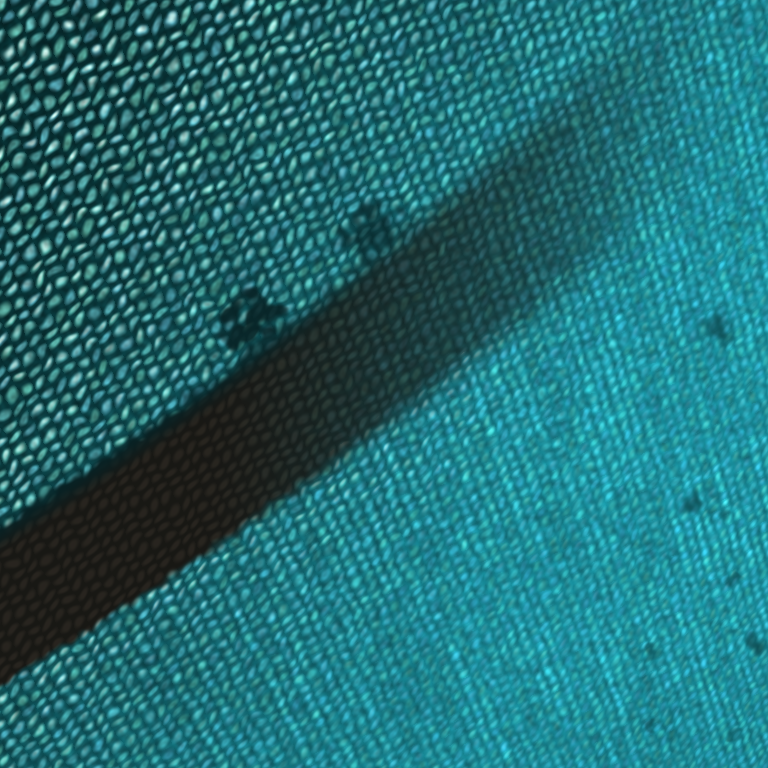
A WebGL 1 fragment shader for this texture:

```glsl
precision highp float;
// Teal knitted cloth seen at an angle, crossed by a dark diagonal fold shadow.
// A projective map shrinks the stitch grid toward the lower right, where ribs
// replace loops; curves bound the shadow and noise frays tufts and specks.

uniform vec2 u_resolution;

const vec2 STITCH_COUNT = vec2(54.0, 62.0);
const vec2 TILT = vec2(-0.27, 0.20);
const vec3 UPPER_EDGE = vec3(0.316, 0.62, 0.19);
const vec3 LOWER_EDGE = vec3(0.108, 0.60, 0.14);
const vec3 GAP_NEAR = vec3(0.025, 0.18, 0.19);
const vec3 GAP_FAR = vec3(0.08, 0.49, 0.54);
const vec3 THREAD_NEAR = vec3(0.31, 0.62, 0.62);
const vec3 THREAD_FAR = vec3(0.18, 0.64, 0.69);
const vec3 GLINT = vec3(0.82, 0.96, 0.93);
const vec3 FOLD_BROWN = vec3(0.125, 0.118, 0.100);
const vec3 TUFT_DARK = vec3(0.03, 0.13, 0.14);
const vec3 TUFT_LEFT = vec3(0.328, 0.572, 0.040);
const vec3 TUFT_MIDDLE = vec3(0.490, 0.695, 0.034);
const vec3 SPECK_LARGE = vec3(0.935, 0.573, 0.018);
const vec3 SPECK_SMALL = vec3(0.902, 0.345, 0.010);
const vec3 SPECK_EDGE = vec3(0.985, 0.167, 0.012);
const float SPECK_GRID = 11.0;

float hash(vec2 p) {
  vec3 q = fract(vec3(p.xyx) * 0.1031);
  q += dot(q, q.yzx + 33.33);
  return fract((q.x + q.y) * q.z);
}

float cornerSlope(vec2 cell, vec2 offset) {
  float angle = 6.2832 * hash(cell);
  return dot(vec2(cos(angle), sin(angle)), offset);
}

float gradientNoise(vec2 p) {
  vec2 i = floor(p), f = fract(p);
  vec2 w = f * f * f * (f * (f * 6.0 - 15.0) + 10.0);
  vec2 e = vec2(1.0, 0.0);
  float low = mix(cornerSlope(i, f), cornerSlope(i + e, f - e), w.x);
  float high = mix(cornerSlope(i + e.yx, f - e.yx), cornerSlope(i + 1.0, f - 1.0), w.x);
  return mix(low, high, w.y);
}

float curve(vec3 k, float x) {
  return k.x + x * (k.y + x * k.z);
}

float blot(vec2 p, vec3 spot, float soft) {
  return 1.0 - smoothstep(-soft, soft, length(p - spot.xy) - spot.z);
}

// Perspective grid: columns lean right going down, rows climb to the right.
vec2 stitchGrid(vec2 p) {
  vec2 q = p - 0.5;
  q /= 1.0 + dot(TILT, q);
  vec2 g = vec2(q.x + 0.38 * q.y, q.y - 0.50 * q.x) * STITCH_COUNT;
  vec2 wobble = vec2(gradientNoise(p * 32.0), gradientNoise(p * 32.0 + 40.0));
  return g + vec2(0.30, 0.55) * wobble;
}

// Slanted loop: x is thread coverage, y is its bright crest.
vec2 stitch(vec2 g) {
  vec2 f = fract(g) - 0.5;
  f.y -= 0.42 * f.x;
  float d = length(f * vec2(0.88, 1.30));
  float crest = length((f - vec2(0.04, 0.05)) * vec2(1.0, 1.65));
  return vec2(1.0 - smoothstep(0.16, 0.56, d), 1.0 - smoothstep(0.05, 0.46, crest));
}

// Small specks scattered over the far, lower right cloth.
float scatteredSpecks(vec2 p) {
  vec2 cell = floor(p * SPECK_GRID);
  vec2 centre = 0.25 + 0.5 * vec2(hash(cell + 7.0), hash(cell + 19.0));
  float d = length(fract(p * SPECK_GRID) - centre);
  float present = step(0.68, hash(cell + 3.0)) * smoothstep(0.62, 0.76, p.x);
  return present * (1.0 - smoothstep(0.28, 0.48, p.y)) * (1.0 - smoothstep(0.03, 0.13, d));
}

void main() {
  vec2 p = gl_FragCoord.xy / u_resolution;
  float depth = clamp(0.5 + 0.65 * (p.x - 0.5) - 0.38 * (p.y - 0.5), 0.0, 1.0);
  float far = smoothstep(0.05, 0.80, depth);

  // Knitted cloth: loops nearby, soft ribs far away, slight tint per stitch
  vec2 grid = stitchGrid(p);
  vec2 cell = floor(grid);
  vec2 knit = stitch(grid);
  float rib = 0.5 + 0.5 * cos(6.2832 * (grid.x - 0.5));
  float cover = mix(knit.x, 0.5 * knit.x + 0.4 * rib, far);
  float grain = gradientNoise(p * 115.0) + 0.6 * gradientNoise(p * 60.0 + 9.0);
  vec3 thread = mix(THREAD_NEAR, THREAD_FAR, smoothstep(0.1, 0.75, depth));
  thread *= 0.88 + 0.24 * hash(cell + 11.0);
  thread += (hash(cell) - 0.5) * vec3(-0.02, -0.05, 0.07);
  vec3 cloth = mix(mix(GAP_NEAR, GAP_FAR, far), thread, cover);

  // Glints on the near cloth, strongest on the left and along the fold
  float lower = curve(LOWER_EDGE, p.x), upper = curve(UPPER_EDGE, p.x);
  float below = step(p.y, lower + 0.02);
  float rim = below * exp(-abs(lower - p.y) * 11.0) * (1.0 - smoothstep(0.5, 0.8, p.x));
  float shine = 0.90 * (1.0 - smoothstep(0.0, 0.52, depth)) + 0.40 * rim + 0.10;
  cloth = mix(cloth, GLINT, knit.y * shine * smoothstep(0.1, 1.0, hash(cell + 23.0)));

  // Grain, bright single ribs and the broad light on the right
  float ribLight = gradientNoise(vec2(cell.x * 0.73, p.y * 5.0));
  cloth *= 1.0 + mix(0.34, 0.24, far) * grain + 0.28 * ribLight * rib * far;
  float glow = exp(-4.5 * dot(p - vec2(0.90, 0.52), p - vec2(0.90, 0.52)));
  cloth *= 0.96 + 0.13 * glow + 0.07 * gradientNoise(p * 4.0);

  // Fold shadow: brown and sharp on the left, teal and soft on the right
  float ragged = 0.010 * gradientNoise(p * 48.0);
  float inside = 0.82 * min(upper - p.y, p.y - lower) + ragged;
  float soft = mix(0.006, 0.065, p.x * p.x);
  float shadow = smoothstep(-soft, soft, inside) * (1.0 - smoothstep(0.55, 1.0, p.x));
  vec3 brown = FOLD_BROWN + vec3(0.06, 0.05, 0.04) * (knit.x - 0.5);
  brown = mix(TUFT_DARK, brown, smoothstep(0.0, 0.04, upper - p.y));
  vec3 dimmed = cloth * 0.42 + vec3(0.055, 0.045, 0.035);
  vec3 shaded = mix(brown, dimmed, smoothstep(0.25, 0.62, p.x));
  vec3 color = mix(cloth, shaded, shadow);

  // Ragged tufts on the fold and specks on the cloth
  vec2 fray = vec2(gradientNoise(p * 46.0), gradientNoise(p * 46.0 + 70.0));
  vec2 spiky = p + 0.052 * fray;
  float tuft = max(blot(spiky, TUFT_LEFT, 0.014), 0.75 * blot(spiky, TUFT_MIDDLE, 0.020));
  color = mix(color, TUFT_DARK, 0.88 * tuft * (1.0 - shadow));
  vec2 frayed = p + 0.024 * fray;
  float speck = max(blot(frayed, SPECK_LARGE, 0.012), blot(frayed, SPECK_SMALL, 0.008));
  speck = max(speck, max(blot(frayed, SPECK_EDGE, 0.009), 0.7 * scatteredSpecks(frayed)));
  color = mix(color, vec3(0.05, 0.27, 0.29), 0.7 * speck);

  gl_FragColor = vec4(clamp(color, 0.0, 1.0), 1.0);
}
```
